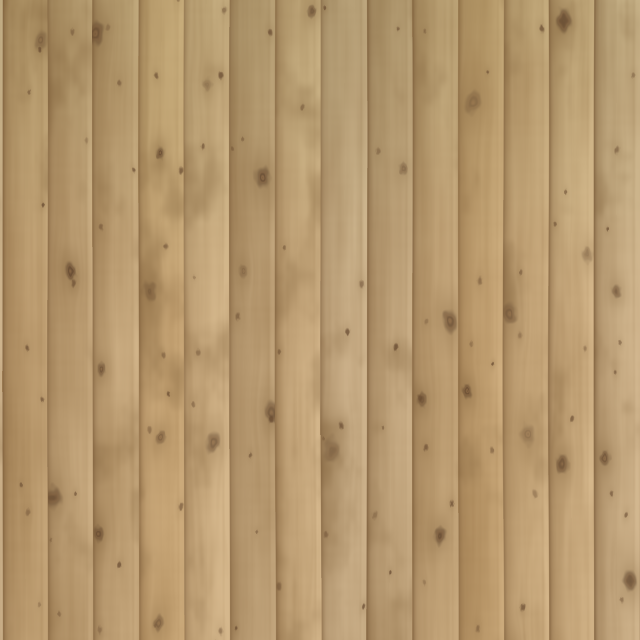
A WebGL 2 fragment shader for this texture:

```glsl
#version 300 es
precision highp float;
// A wall of fourteen upright softwood boards, each shaded from a dark groove
// on its left to a pale lip on its right. Stretched noise makes the grain and
// stains; hashed cells along every board scatter small and large knots.

uniform vec2 u_resolution;
out vec4 fragColor;

const float BOARDS = 14.04;          // boards across the canvas
const float FIRST_EDGE = 0.003;      // position of the first groove
const float EDGE_WOBBLE = 0.05;      // groove drift, in board widths
const float GROOVE_WIDTH = 0.050;    // fall-off of the dark line, in board widths
const float SHADE_WIDTH = 0.24;      // fall-off of the soft shadow beside it
const float LIP_START = 0.87;        // where the pale lip begins
const float GRAIN_FREQ = 200.0;      // fine fibres across the canvas
const float PIN_ROWS = 9.0;          // cells per board for small knots
const float KNOT_ROWS = 4.5;         // cells per board for large knots
const vec2 PIN_SIZE = vec2(0.0040, 0.0062);
const vec2 KNOT_SIZE = vec2(0.0115, 0.0170);

const vec3 PALE = vec3(0.805, 0.690, 0.525);
const vec3 SHADE = vec3(0.620, 0.492, 0.322);
const vec3 GROOVE = vec3(0.440, 0.315, 0.185);
const vec3 STAIN = vec3(0.520, 0.400, 0.245);
const vec3 KNOT_RIM = vec3(0.320, 0.225, 0.150);
const vec3 KNOT_HEART = vec3(0.480, 0.345, 0.225);
const vec3 WARM = vec3(1.020, 1.000, 0.960);
const vec3 GREY = vec3(0.985, 0.995, 1.020);
const vec3 WEATHERED = vec3(0.945, 0.970, 0.945);

float hash(vec2 p) {
  return fract(sin(dot(p, vec2(127.1, 311.7))) * 43758.5453);
}

float noise(vec2 p) {
  vec2 i = floor(p), f = fract(p);
  f = f * f * (3.0 - 2.0 * f);
  return mix(mix(hash(i), hash(i + vec2(1, 0)), f.x),
             mix(hash(i + vec2(0, 1)), hash(i + vec2(1, 1)), f.x), f.y);
}

float fbm(vec2 p) {
  float sum = 0.0, gain = 0.5;
  for (int i = 0; i < 4; i++) {
    sum += gain * noise(p);
    p = p * 2.03 + 17.3;
    gain *= 0.5;
  }
  return sum / 0.9375;
}

// Knots of one size on a board: x = body, y = heart, z = halo, w = grain bend.
vec4 knots(float board, float across, float y, float rows, vec2 size, float chance, float seed) {
  vec4 sum = vec4(0.0);
  float row = floor(y * rows);
  for (float k = -1.0; k <= 1.0; k++) {
    vec2 id = vec2(board + seed, row + k);
    if (hash(id) > chance) continue;
    vec2 centre = vec2(mix(0.06, 0.94, hash(id + 31.7)), (id.y + hash(id + 57.1)) / rows);
    vec2 d = vec2((across - centre.x) / BOARDS, y - centre.y);
    d.x += 0.25 * d.y * (hash(id + 11.3) - 0.5);
    float scale = mix(0.60, 1.20, hash(id + 83.9));
    vec2 q = d / (size * scale);
    float r = length(q) + 0.5 * (noise(q * 1.6 + id * 7.0) - 0.5);
    float strength = mix(0.40, 0.95, hash(id + 5.9));
    float body = strength * (1.0 - smoothstep(0.30, 1.20, r));
    float heart = (1.0 - smoothstep(0.3, 0.9, r)) * (0.6 + 0.4 * cos(r * 11.0));
    float halo = strength * exp(-0.28 * dot(q, q * vec2(1.0, 0.6)));
    sum.xyz = max(sum.xyz, vec3(body, heart, halo));
    sum.w -= 0.65 * d.x * exp(-0.22 * dot(q, q * vec2(1.0, 0.4)));
  }
  return sum;
}

void main() {
  vec2 uv = gl_FragCoord.xy / u_resolution;
  float pixel = BOARDS / u_resolution.x;

  // Board index and position across it.
  float x = (uv.x - FIRST_EDGE) * BOARDS;
  x += EDGE_WOBBLE * (noise(vec2(x * 0.9, uv.y * 2.5)) - 0.5);
  float board = floor(x), across = x - board;
  float fromEdge = across < 0.5 ? across : across - 1.0;
  float character = hash(vec2(board, 3.7));
  float edgeDepth = mix(0.5, 1.0, hash(vec2(floor(x + 0.5), 9.1)));

  vec4 pins = knots(board, across, uv.y, PIN_ROWS, PIN_SIZE, 0.68, 0.0);
  vec4 large = knots(board, across, uv.y, KNOT_ROWS, KNOT_SIZE, 0.46, 40.0);

  // Fibres bend around knots; broad figure shows more on some boards.
  float grainX = uv.x + pins.w + large.w;
  float offset = character * 37.0;
  float fibres = noise(vec2(grainX * GRAIN_FREQ, uv.y * 7.0 + offset)) - 0.5;
  float streaks = fbm(vec2(grainX * 62.0, uv.y * 1.8 + offset)) - 0.5;
  float field = noise(vec2(grainX * BOARDS * 1.7 + offset, uv.y * 2.6 + offset));
  float figure = sin(field * 36.0 + streaks * 3.0) * smoothstep(0.3, 1.0, character);
  float blotch = fbm(vec2(uv.x * 11.0 + offset, uv.y * 4.5)) - 0.5;
  float sawMarks = noise(vec2(uv.x * 12.0 + offset, uv.y * 120.0)) - 0.5;

  // Rounded profile, pale lip and the grain set the tone.
  float tone = 0.69 + 0.26 * (across - 0.5) + 0.36 * (character - 0.5);
  tone += 0.12 * fibres + 0.34 * streaks + 0.040 * figure + 0.60 * blotch + 0.03 * sawMarks;
  float lip = smoothstep(LIP_START - 0.03, LIP_START + 0.04, across);
  tone += 0.14 * lip * edgeDepth - 0.10 * exp(-pow((across - LIP_START) / 0.03, 2.0));
  vec3 color = mix(SHADE, PALE, clamp(tone, -0.2, 1.15));
  color *= mix(WARM, GREY, hash(vec2(board, 21.3)));
  color *= mix(vec3(1.0), WEATHERED, smoothstep(0.45, 1.05, uv.y + 0.3 * blotch));

  // Stains and knots.
  float stain = smoothstep(0.58, 0.85, fbm(vec2(x * 0.9 + offset, uv.y * 7.0)));
  color = mix(color, STAIN, 0.40 * stain + 0.38 * large.z + 0.18 * pins.z);
  vec3 knotColor = mix(KNOT_RIM, KNOT_HEART, large.y);
  color = mix(color, knotColor, 0.80 * large.x);
  color = mix(color, mix(KNOT_RIM, KNOT_HEART, 0.5), 0.78 * pins.x);

  // Groove: a crisp left side fading to the right.
  float open = smoothstep(-pixel, pixel, fromEdge);
  float depth = max(fromEdge, 0.0);
  float shadow = 0.66 * exp(-depth / GROOVE_WIDTH) + 0.26 * exp(-depth / SHADE_WIDTH);
  color = mix(color, GROOVE, open * edgeDepth * shadow);

  fragColor = vec4(color, 1.0);
}
```
